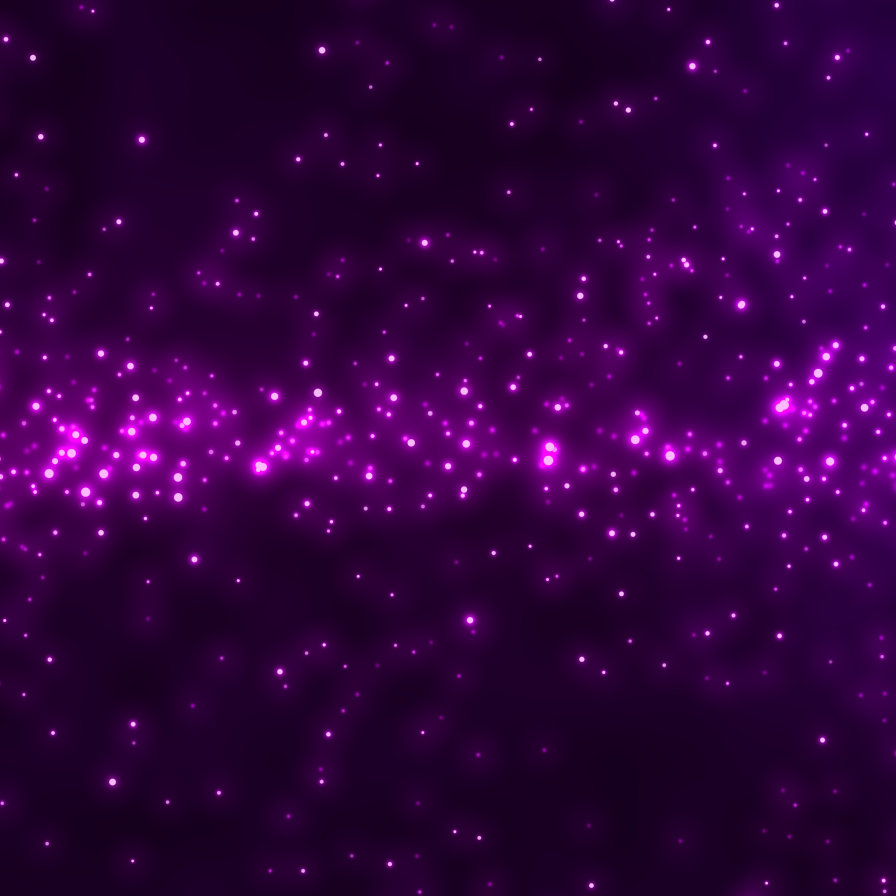
Give the GLSL for this background, as a Shadertoy shader.

```glsl
// Draws a glowing horizontal band of magenta sparks on a dark purple haze.

// Integer hash: three random values in 0..1 per lattice point
vec3 hash3(ivec3 p) {
    uvec3 v = uvec3(p + 64) * 1664525u + 1013904223u;
    v.x += v.y * v.z; v.y += v.z * v.x; v.z += v.x * v.y;
    v ^= v >> 16u;
    v.x += v.y * v.z; v.y += v.z * v.x; v.z += v.x * v.y;
    return vec3(v >> 8u) / 16777216.0;
}

float valueNoise(vec2 p) {
    ivec2 i = ivec2(floor(p));
    vec2 f = smoothstep(0.0, 1.0, fract(p));
    float low = mix(hash3(ivec3(i, 40)).x, hash3(ivec3(i + ivec2(1, 0), 40)).x, f.x);
    float high = mix(hash3(ivec3(i + ivec2(0, 1), 40)).x, hash3(ivec3(i + 1, 40)).x, f.x);
    return mix(low, high, f.y);
}

// Soft elliptical spot, 1 at its centre
float spot(vec2 p, vec2 centre, vec2 size) {
    vec2 q = (p - centre) / size;
    return exp(-dot(q, q));
}

// Strength of the central band, wider toward both sides
float bandAt(vec2 p) {
    float width = 0.062 + 0.045 * (1.0 - smoothstep(0.0, 0.3, p.x))
                + 0.06 * smoothstep(0.75, 1.0, p.x);
    float y = (p.y - 0.505) / width;
    return exp(-y * y);
}

// Chance that a spark exists at a place
float sparkChance(vec2 p, float band) {
    float sparse = 0.09 + 0.13 * spot(p, vec2(0.5, 0.52), vec2(1.5, 0.23));
    sparse += 0.25 * spot(p, vec2(0.57, 0.71), vec2(0.34, 0.035));
    sparse += 0.1 * smoothstep(0.8, 1.0, p.x) * smoothstep(0.35, 0.7, p.y);
    sparse *= 1.0 - 0.9 * spot(p, vec2(0.36, 0.86), vec2(0.22, 0.09));
    sparse *= 1.0 - 0.8 * spot(p, vec2(0.78, 0.2), vec2(0.16, 0.09));
    sparse *= 1.0 - 0.7 * spot(p, vec2(0.22, 0.2), vec2(0.09, 0.1));
    return sparse * (0.3 + 1.4 * valueNoise(p * 8.0)) + 0.65 * band;
}

vec3 background(vec2 p) {
    vec3 col = vec3(0.1, 0.0, 0.14);
    col += vec3(0.05, 0.0, 0.05) * spot(p, vec2(0.5, 0.52), vec2(1.4, 0.24));
    // Violet light from the right edge
    col += vec3(0.07, 0.0, 0.14) * smoothstep(0.6, 1.05, p.x) * smoothstep(0.0, 0.65, p.y);
    // Warm glows along the band
    col += vec3(0.13, 0.0, 0.13) * spot(p, vec2(0.14, 0.51), vec2(0.2, 0.08));
    col += vec3(0.07, 0.0, 0.07) * spot(p, vec2(0.55, 0.51), vec2(0.25, 0.06));
    // Smoky patches
    return col * (0.8 + 0.36 * valueNoise(p * 13.0 + 3.0));
}

void mainImage(out vec4 fragColor, in vec2 fragCoord) {
    vec2 p = fragCoord / iResolution.xy;
    float pixel = 1.0 / iResolution.y;
    const float cells = 24.0;
    vec3 col = background(p);
    float whiteCore = 0.0;

    // Jittered spark layers; neighbours are visited so halos cross cell borders
    for (int layer = 0; layer < 4; layer++) {
        vec2 shift = vec2(0.27, 0.61) * float(layer);
        ivec2 home = ivec2(floor(p * cells + shift));
        for (int k = 0; k < 9; k++) {
            ivec2 cell = home + ivec2(k % 3, k / 3) - 1;
            vec3 place = hash3(ivec3(cell, layer));
            vec3 look = hash3(ivec3(cell, layer + 10));
            vec2 centre = (vec2(cell) + place.xy - shift) / cells;
            float band = bandAt(centre);
            if (place.z > sparkChance(centre, band)) continue;

            float d = length(p - centre);
            float radius = (0.0012 + 0.0024 * pow(look.x, 5.0)) * (1.0 + 0.5 * band);
            float power = mix(0.35, 1.0, look.y);

            // Wide halo, close glow and pale core
            float halo = 1.0 - smoothstep(0.0, 0.04, d);
            col += vec3(0.06, 0.0, 0.063) * halo * mix(0.6, 1.1, look.z);
            col += vec3(0.2, 0.0, 0.21) * power * (0.3 + 0.7 * band) * exp(-d / (radius * 3.5)) * halo;
            float reach = d / (radius * 1.9);
            col += vec3(0.65, 0.03, 0.7) * power * exp(-reach * reach);
            float core = 1.0 - smoothstep(radius - 0.5 * pixel, radius + pixel, d);
            whiteCore = max(whiteCore, core * smoothstep(0.45, 0.85, max(look.x, look.y)));
        }
    }
    col = mix(col, vec3(1.0, 0.8, 1.0), whiteCore * 0.9);
    fragColor = vec4(clamp(col, 0.0, 1.0), 1.0);
}
```
